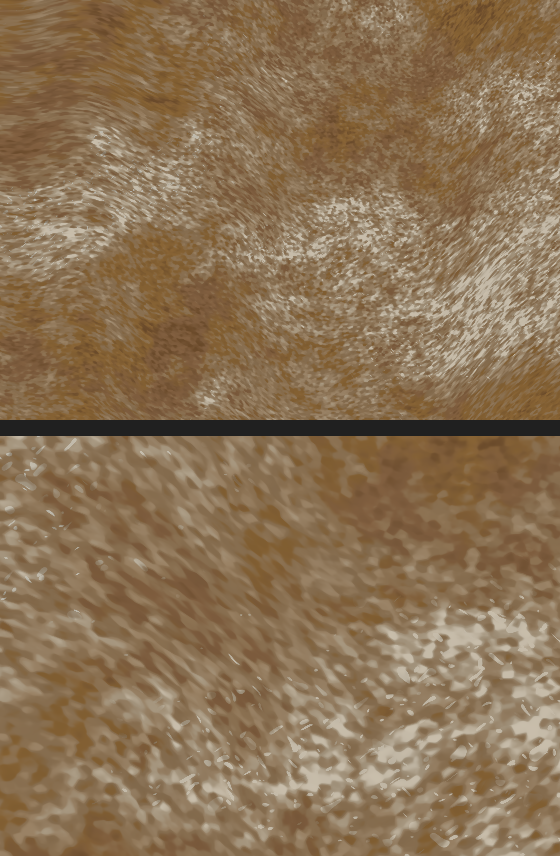
Top: the whole. Bottom: its middle third, enlarged.
This texture is drawn by a WebGL 2 fragment shader. Its source:

```glsl
#version 300 es
precision highp float;
// Weathered rusty sheet: brown and ochre stains, dusty worn bands and pale flaking specks.

#define BROAD_SCALE 3.4      // worn patches per canvas height
#define STREAK_SCALE 30.0    // mottling inside the patches
#define GRAIN_SCALE 165.0    // finest grain
#define CHIP_SCALE 58.0      // large flakes
#define SPECK_SCALE 125.0    // small flakes
#define WEAR_AMOUNT 0.62
#define STREAK_AMOUNT 0.42
#define GRAIN_AMOUNT 0.40
#define FLAKE_AMOUNT 1.7
#define STREAK_ANGLE -0.28

uniform vec2 u_resolution;
out vec4 fragColor;

const vec3 DEEP  = vec3(0.43, 0.30, 0.17);
const vec3 BROWN = vec3(0.49, 0.36, 0.24);
const vec3 OCHRE = vec3(0.52, 0.38, 0.20);
const vec3 TAN   = vec3(0.53, 0.43, 0.31);
const vec3 DUST  = vec3(0.58, 0.49, 0.38);
const vec3 PALE  = vec3(0.63, 0.57, 0.48);
const vec3 CHALK = vec3(0.75, 0.71, 0.64);

vec3 hash3(vec2 cell) {
    vec3 q = fract(cell.xyx * vec3(0.1031, 0.1030, 0.0973));
    q += dot(q, q.yxz + 33.33);
    return fract((q.xxy + q.yzz) * q.zyx);
}

mat2 rotation(float a) {
    return mat2(cos(a), sin(a), -sin(a), cos(a));
}

// Cellular noise with softly blended cell values
float cellNoise(vec2 p) {
    vec2 base = floor(p), f = p - base;
    float sum = 0.0, weight = 0.0;
    for (int y = -1; y <= 1; y++)
    for (int x = -1; x <= 1; x++) {
        vec2 o = vec2(x, y);
        vec3 h = hash3(base + o);
        vec2 d = o + h.xy - f;
        float k = exp(-5.0 * dot(d, d));
        sum += k * h.z;
        weight += k;
    }
    return sum / weight;
}

// Layered cells, centred on zero with roughly unit deviation
float layered(vec2 p) {
    float sum = 0.0, amp = 0.5;
    for (int i = 0; i < 4; i++) {
        sum += amp * (cellNoise(p) - 0.5);
        p = rotation(0.9) * p * 2.03 + 17.3;
        amp *= 0.55;
    }
    return sum * 7.5;
}

// Scattered slivers of random size and tilt; x is coverage, y a random shade
vec2 flakes(vec2 p, float density, float pixel) {
    vec2 base = floor(p), best = vec2(0.0);
    for (int y = -1; y <= 1; y++)
    for (int x = -1; x <= 1; x++) {
        vec2 cell = base + vec2(x, y);
        vec3 h = hash3(cell + 71.0), g = hash3(cell + 203.0);
        vec2 d = rotation(1.8 * (g.x - 0.5)) * (p - cell - h.xy);
        d.y *= 1.3 + 1.2 * g.y;
        float radius = mix(0.16, 0.52, g.z * g.z);
        float cover = 1.0 - smoothstep(-pixel, pixel, length(d) - radius);
        cover *= smoothstep(0.0, 0.12, density - h.z);
        if (cover > best.x) best = vec2(cover, g.y);
    }
    return best;
}

// Colour along the scale from bare rust to chalky wear
vec3 wearRamp(float t, vec3 rust) {
    vec3 c = mix(DEEP, rust, smoothstep(-2.6, -1.0, t));
    c = mix(c, TAN, smoothstep(-0.8, 0.0, t));
    c = mix(c, DUST, smoothstep(0.1, 0.8, t));
    c = mix(c, PALE, smoothstep(0.8, 1.5, t));
    return mix(c, CHALK, smoothstep(1.5, 2.4, t));
}

void main() {
    vec2 p = gl_FragCoord.xy / u_resolution.y;
    float pixel = 0.8 / u_resolution.y;

    // Broad worn bands on warped coordinates
    vec2 warped = p + 0.04 * sin(p.yx * vec2(7.0, 5.0) + vec2(1.0, 2.6))
                    + 0.012 * sin(p.yx * vec2(23.0, 19.0) + 0.7);
    vec2 bandUv = rotation(STREAK_ANGLE) * warped * vec2(0.8, 1.1);
    float wear = layered(bandUv * BROAD_SCALE + 4.7);
    wear += 0.85 * exp(-pow((p.y - 0.38 - 0.1 * sin(p.x * 4.0)) / 0.2, 2.0)) - 0.35;
    float worn = smoothstep(-0.6, 1.5, wear);

    // Tilted streaks and fine grain
    vec2 streakUv = rotation(-STREAK_ANGLE + 0.25 * sin(p.x * 3.0)) * warped * vec2(0.6, 1.25);
    float streak = layered(streakUv * STREAK_SCALE);
    float grain = (cellNoise(streakUv * GRAIN_SCALE) - 0.5) * 5.5;
    float tone = WEAR_AMOUNT * wear + STREAK_AMOUNT * streak
               + GRAIN_AMOUNT * grain * (0.7 + 0.6 * worn) - 0.1;

    // Flakes gather in worn places and in loose clusters
    float cluster = layered(p * 7.0 + 31.0);
    float density = 0.03 + 0.34 * smoothstep(-0.2, 2.2, wear + 0.6 * cluster);
    vec2 ragged = warped + 0.0025 * sin(p.yx * vec2(310.0, 270.0));
    vec2 chip = flakes(ragged * CHIP_SCALE, density * 0.55, pixel * CHIP_SCALE);
    vec2 speck = flakes(ragged * SPECK_SCALE + 9.0, density, pixel * SPECK_SCALE);
    float flake = max(chip.x * (0.5 + 0.5 * chip.y), speck.x * (0.55 + 0.6 * speck.y));
    tone += FLAKE_AMOUNT * flake;

    // Rust hue, cool tint on flakes to the left, and rare dark pits
    float stain = layered(p * 4.5 + 60.0) + 0.4 * streak;
    vec3 color = wearRamp(tone, mix(BROWN, OCHRE, smoothstep(-0.7, 0.7, stain)));
    float cool = flake * smoothstep(0.9, 0.1, p.x) * smoothstep(0.2, 0.6, p.y);
    color += cool * vec3(-0.04, 0.0, 0.04);
    color *= 1.0 - 0.5 * flakes(p * 70.0 + 140.0, 0.012, pixel * 70.0).x;
    color *= 1.0 + 0.018 * grain;
    fragColor = vec4(clamp(color, 0.0, 1.0), 1.0);
}
```
